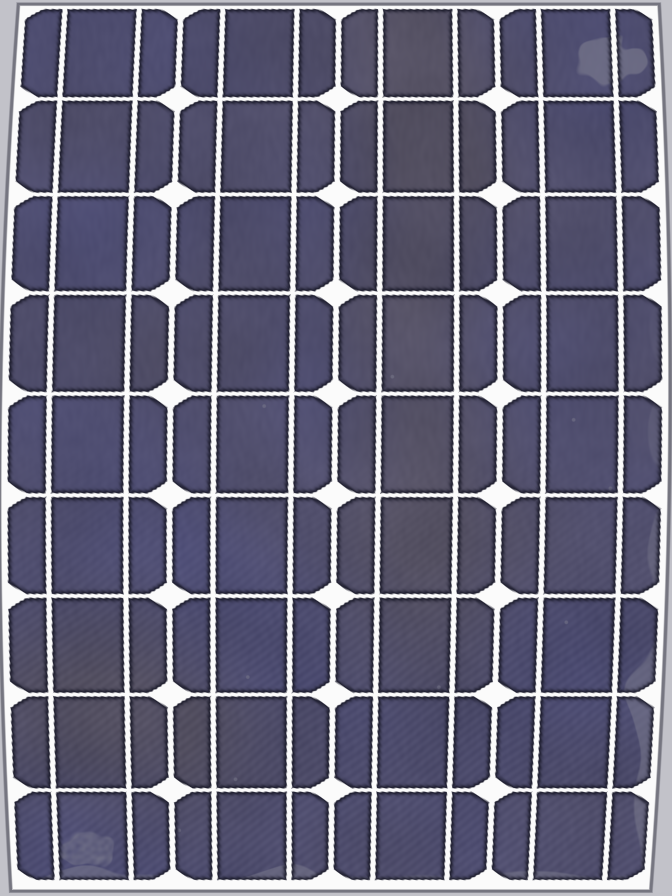
Write a Shadertoy shader that draws this pattern.

```glsl
const vec2 GRID = vec2(4.0, 9.0);            // cells across and down
const vec2 PITCH = vec2(0.184, 0.1133);      // cell spacing, in canvas heights
const vec2 HALF_GAP = vec2(0.0033, 0.0023);  // half the gap between cells
const float WAFER_RADIUS = 0.605;            // round wafer trimmed by its cell
const float BAR_OFFSET = 0.235;              // busbar position, in cell widths
const float BAR_HALF = 0.0031;
const vec2 CENTER = vec2(-0.0013, 0.0039);
const float LEAN = 0.009;
const float BARREL = 0.19;
const float BEAD = 0.0004;                   // fine ripple along the edges
const float BEAD_FREQ = 820.0;
const float SHADE_WIDTH = 0.0036;
const vec2 FRAME_HALF = vec2(0.374, 0.518);
const int SPECKS = 14;

const vec3 SHEET = vec3(0.985);
const vec3 FRAME_LINE = vec3(0.46, 0.46, 0.50);
const vec3 FRAME_RIM = vec3(0.76, 0.76, 0.79);
const vec3 COOL = vec3(0.295, 0.295, 0.450);
const vec3 WARM = vec3(0.330, 0.315, 0.385);
const vec3 EDGE_SHADE = vec3(0.09, 0.09, 0.15);
const vec3 FILM = vec3(0.49, 0.49, 0.56);

vec2 hash2(vec2 p) {
    p = vec2(dot(p, vec2(127.1, 311.7)), dot(p, vec2(269.5, 183.3)));
    return fract(sin(p) * 43758.5);
}

float gradientNoise(vec2 p) {
    vec2 i = floor(p), f = fract(p);
    vec2 w = f * f * f * (f * (f * 6.0 - 15.0) + 10.0);
    vec2 o = vec2(1.0, 0.0);
    float a = dot(hash2(i) * 2.0 - 1.0, f);
    float b = dot(hash2(i + o) * 2.0 - 1.0, f - o);
    float c = dot(hash2(i + o.yx) * 2.0 - 1.0, f - o.yx);
    float d = dot(hash2(i + 1.0) * 2.0 - 1.0, f - 1.0);
    return mix(mix(a, b, w.x), mix(c, d, w.x), w.y);
}

// Straighten the lens bulge and the slight lean
vec2 toPanel(vec2 p) {
    p -= CENTER;
    p.x -= LEAN * p.y;
    return p * (1.0 + BARREL * p.y * p.y);
}

// Signed distance to the dark wafer strips, negative inside
float waferDistance(vec2 local) {
    vec2 box = abs(local) - 0.5 * PITCH + HALF_GAP;
    vec2 n = local / PITCH;
    float r = max(length(n), 1e-4);
    float disc = (r - WAFER_RADIUS) * r / max(length(n / PITCH), 1e-4);
    float bar = BAR_HALF - abs(abs(local.x) - BAR_OFFSET * PITCH.x);
    return max(max(max(box.x, box.y), disc), bar);
}

float patchMask(vec2 p, vec2 center, vec2 size) {
    float r = length((p - center) / size) + 0.7 * gradientNoise(p * 45.0);
    return 1.0 - smoothstep(0.85, 1.0, r);
}

vec3 waferColor(vec2 p, vec2 panel, vec2 cell) {
    // Tint per cell, with a warm reflection in the third column and low left
    vec2 rnd = hash2(cell + 3.0);
    float column = exp(-pow((p.x - 0.09) / 0.08, 2.0)) * smoothstep(-0.3, 0.05, p.y);
    vec2 glowOffset = (p - vec2(-0.27, -0.31)) / vec2(0.14, 0.10);
    float glow = exp(-dot(glowOffset, glowOffset));
    float warmth = 0.2 + 0.35 * rnd.x + 0.65 * column + 0.6 * glow;
    warmth += 0.5 * gradientNoise(p * 5.0);
    vec3 color = mix(COOL, WARM, clamp(warmth, 0.0, 1.0));
    color *= 0.97 + 0.07 * rnd.y + 0.10 * gradientNoise(p * 12.0);

    // Fine diagonal streaks, stronger toward the bottom
    float low = smoothstep(0.05, -0.25, p.y);
    float streak = sin(620.0 * (p.y - 0.75 * p.x) + 5.0 * gradientNoise(p * 9.0));
    color += 0.012 * low * streak + 0.02 * gradientNoise(p * vec2(150.0, 60.0));

    // Cloudy film along the bottom and right edges, and two worn patches
    vec2 limit = 0.5 * GRID * PITCH;
    float border = min(limit.x - panel.x, panel.y + limit.y);
    float reach = 0.008 + 0.05 * gradientNoise(p * 13.0);
    float film = 1.0 - smoothstep(reach - 0.002, reach + 0.002, border);
    film = 0.5 * film * smoothstep(0.3, -0.3, p.y);
    film = max(film, 0.6 * patchMask(p, vec2(0.307, 0.430), vec2(0.042, 0.026)));
    float smudge = patchMask(p, vec2(-0.277, -0.447), vec2(0.029, 0.022));
    film = max(film, smudge * (0.4 + 0.5 * gradientNoise(p * 130.0)));

    // Scattered pale specks
    for (int i = 0; i < SPECKS; i++) {
        vec2 h = hash2(vec2(float(i), 7.0));
        vec2 spot = vec2(h.x - 0.5, 0.1 - 0.58 * h.y) * vec2(0.7, 1.0);
        film = max(film, 0.5 * (1.0 - smoothstep(0.001, 0.003, length(p - spot))));
    }
    return mix(color, FILM, film);
}

void mainImage(out vec4 fragColor, in vec2 fragCoord) {
    vec2 p = (fragCoord - 0.5 * iResolution.xy) / iResolution.y;
    float soft = max(0.0012, 0.75 / iResolution.y);
    vec2 panel = toPanel(p);

    // Repeating cells, clamped so that the margin stays bare
    vec2 grid = panel / PITCH + 0.5 * GRID;
    vec2 cell = clamp(floor(grid), vec2(0.0), GRID - 1.0);
    float d = waferDistance((grid - cell - 0.5) * PITCH);
    d += BEAD * sin(BEAD_FREQ * (p.x + p.y));

    // Backing sheet and frame
    vec2 outer = abs(panel + vec2(0.0, 0.004)) - FRAME_HALF;
    float frame = max(outer.x, outer.y);
    vec3 color = mix(SHEET, FRAME_RIM, smoothstep(-soft, soft, frame));
    color = mix(color, FRAME_LINE, 1.0 - smoothstep(0.0008, 0.0008 + 2.0 * soft, abs(frame)));

    // Wafers with dark edges
    float shade = exp(-pow(min(d, 0.0) / SHADE_WIDTH, 2.0));
    vec3 wafer = mix(waferColor(p, panel, cell), EDGE_SHADE, 0.9 * shade);
    color = mix(wafer, color, smoothstep(-soft, soft, d));
    fragColor = vec4(color, 1.0);
}
```
